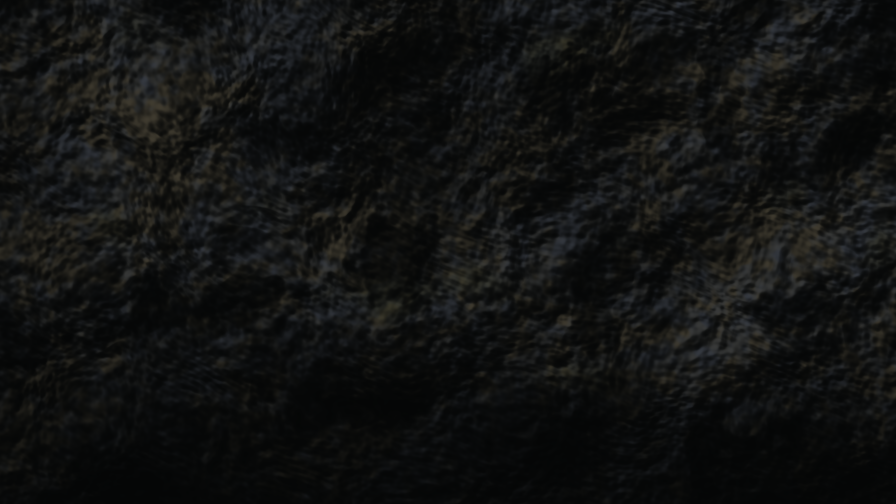
Write a Shadertoy shader that draws this texture.

```glsl
const vec3 SHADOW_TINT = vec3(0.84, 1.05, 1.05);
const vec3 STONE_TINT = vec3(1.00, 1.00, 0.99);
const vec3 WARM_TINT = vec3(1.12, 1.01, 0.79);
const vec3 COOL_TINT = vec3(0.93, 0.99, 1.13);
const vec3 OCHRE_TINT = vec3(1.06, 1.04, 0.70);
const float BLACK_LEVEL = 0.022;
const float MID_LEVEL = 0.036;
const float MAX_LEVEL = 0.21;
const float EXPOSURE = 0.0;
const float RELIEF = 0.54;
const float SLOPE_LIMIT = 7.0;
const float SHADOW_DEPTH = 26.0;
const float SHADOW_LIMIT = 2.2;
const float LIGHT_SLOPE = 0.75;
const float SAMPLE_STEP = 0.0035;
const float ROCK_SCALE = 3.4;
const float ROUGHNESS = 0.55;
const float GRAIN_SCALE = 42.0;
const float GRAIN_CONTRAST = 1.1;
const float PIT_SCALE = 6.5;
const float PIT_DEPTH = 1.3;
const vec2 LIGHT_DIR = vec2(-0.6, 0.8);
const vec2 PIVOT = vec2(0.9, 0.5);

// Broad lit areas: centre x, centre y, radius, strength
const int POOL_COUNT = 5;
const vec4 POOLS[POOL_COUNT] = vec4[](
    vec4(0.38, 0.57, 0.25, 1.3),
    vec4(1.65, 0.42, 0.28, 1.5),
    vec4(0.20, 0.83, 0.28, 0.9),
    vec4(0.90, 0.43, 0.20, 1.0),
    vec4(1.45, 0.83, 0.30, 0.9));

vec2 hash22(vec2 p) {
    vec3 q = fract(p.xyx * vec3(0.1031, 0.1030, 0.0973));
    q += dot(q, q.yzx + 33.33);
    return fract((q.xx + q.yz) * q.zy);
}

float cornerSlope(vec2 cell, vec2 offset) {
    return dot(hash22(cell) * 2.0 - 1.0, offset);
}

float gradientNoise(vec2 p) {
    vec2 i = floor(p), f = fract(p);
    vec2 u = f * f * f * (f * (f * 6.0 - 15.0) + 10.0);
    vec2 x = vec2(1, 0), y = vec2(0, 1);
    return mix(mix(cornerSlope(i, f), cornerSlope(i + x, f - x), u.x),
               mix(cornerSlope(i + y, f - y), cornerSlope(i + 1.0, f - 1.0), u.x), u.y);
}

vec2 rotate(vec2 p, float angle) {
    float c = cos(angle), s = sin(angle);
    return vec2(c * p.x + s * p.y, c * p.y - s * p.x);
}

// Bedding direction steepens from left to centre; strata are stretched along it
vec2 strata(vec2 p) {
    float angle = mix(0.32, 0.75, smoothstep(0.1, 1.3, p.x));
    vec2 q = rotate(p - PIVOT, angle);
    q += 0.04 * vec2(gradientNoise(p * 6.0 + 7.0), gradientNoise(p * 6.0 + 31.0));
    return q * vec2(0.68, 1.0);
}

// Large folds with softened creases; finer lumps lose the stretch
float rockHeight(vec2 p) {
    vec2 q = strata(p) * ROCK_SCALE + 50.0;
    float height = 0.0, amp = 1.0 / ROCK_SCALE;
    for (int i = 0; i < 5; i++) {
        float n = gradientNoise(q);
        height += amp * (i == 1 || i == 2 ? 0.25 - sqrt(n * n + 0.002) : n);
        q = rotate(q * vec2(2.42, 2.08), 0.12) + 17.3;
        amp *= ROUGHNESS;
    }
    return height;
}

// How far the rock toward the light rises above the light ray
float occlusion(vec2 p, float height) {
    float blocked = 0.0;
    for (int i = 1; i <= 6; i++) {
        float reach = 0.014 * float(i);
        blocked = max(blocked, rockHeight(p + LIGHT_DIR * reach) - height - reach * LIGHT_SLOPE);
    }
    return blocked;
}

float broadLight(vec2 p) {
    float light = 0.0;
    for (int i = 0; i < POOL_COUNT; i++) {
        vec2 d = rotate(p - POOLS[i].xy, 0.35) * vec2(0.75, 1.3) / POOLS[i].z;
        light += POOLS[i].w * exp(-dot(d, d));
    }
    light += 1.3 * gradientNoise(strata(p) * 5.0 + 80.0);
    return light - 1.4 * (1.0 - smoothstep(0.0, 0.36, p.y));
}

// Hollows with crisp, ragged rims
float pits(vec2 p) {
    float hollow = gradientNoise(strata(p) * PIT_SCALE + 120.0);
    hollow += 0.3 * gradientNoise(p * 22.0 + 140.0) + 0.15 * gradientNoise(p * 48.0);
    return smoothstep(0.16, 0.27, hollow);
}

// Round mineral grains that break up the lit ridges
float grain(vec2 p) {
    vec2 q = rotate(p, 0.6) * GRAIN_SCALE + 200.0;
    return gradientNoise(q) + 0.8 * gradientNoise(rotate(q, 0.9) * 2.0 + 9.0);
}

vec3 mineralTint(vec2 p) {
    float hue = gradientNoise(p * 4.5 + 11.0) + 0.9 * gradientNoise(p * 19.0 + 23.0);
    hue += 0.6 * gradientNoise(p * 45.0 + 41.0);
    vec3 tint = mix(STONE_TINT, WARM_TINT, smoothstep(-0.02, 0.3, hue));
    tint = mix(tint, COOL_TINT, smoothstep(0.04, 0.34, -hue));
    return mix(tint, OCHRE_TINT, 0.5 * smoothstep(0.25, 0.5, gradientNoise(p * 6.0 + 60.0)));
}

void mainImage(out vec4 fragColor, in vec2 fragCoord) {
    vec2 p = fragCoord / iResolution.y;

    // Grazing light on the relief
    float height = rockHeight(p);
    float slope = (height - rockHeight(p + LIGHT_DIR * SAMPLE_STEP)) / SAMPLE_STEP;
    slope /= 1.0 + abs(slope) / SLOPE_LIMIT;
    float shadow = SHADOW_LIMIT * (1.0 - exp(-SHADOW_DEPTH * occlusion(p, height) / SHADOW_LIMIT));
    float stops = EXPOSURE + broadLight(p) + RELIEF * slope - shadow;
    stops += GRAIN_CONTRAST * grain(p) - PIT_DEPTH * pits(p);

    // Soft shoulder keeps the brightest faces dim
    float lit = MID_LEVEL * exp(stops);
    lit = MAX_LEVEL * (1.0 - exp(-lit / MAX_LEVEL));
    fragColor = vec4(BLACK_LEVEL * SHADOW_TINT + lit * mineralTint(p), 1.0);
}
```
